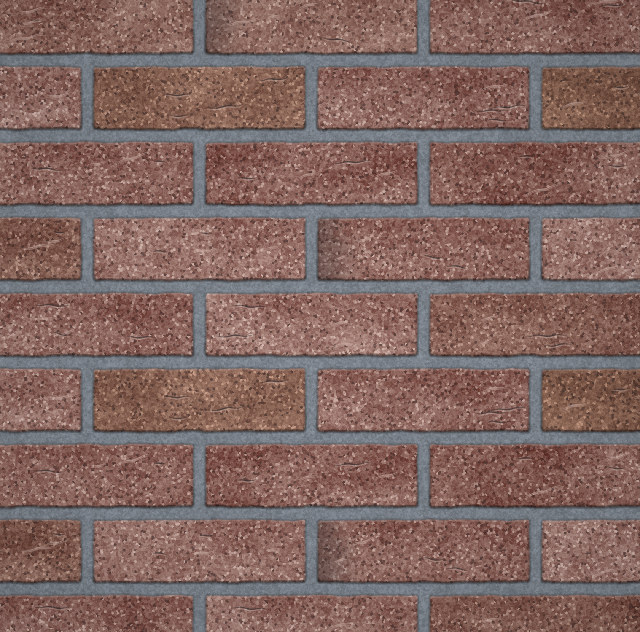
A Shadertoy shader for this texture:

```glsl
#define PITCH vec2(0.3546, 0.1195)
#define JOINT vec2(0.0200, 0.0212)
#define FIRST_JOINT vec2(0.1382, 0.0955)
#define REPEAT_ROWS 4.0
#define EDGE_WOBBLE 0.0014
#define GRAIN_SCALE 235.0
#define CRACKS 4
#define DARK_CLAY vec3(0.39, 0.205, 0.175)
#define PALE_CLAY vec3(0.76, 0.645, 0.61)
#define BROWN_CLAY vec3(0.46, 0.33, 0.25)
#define SOOT vec3(0.22, 0.19, 0.19)
#define MORTAR vec3(0.47, 0.497, 0.53)

vec2 hash2(vec2 p) {
    vec3 q = fract(p.xyx * vec3(0.1031, 0.1030, 0.0973));
    q += dot(q, q.yzx + 33.33);
    return fract((q.xx + q.yz) * q.zy);
}

// Cellular noise: distance to the nearest grain and that grain's random value
vec2 cells(vec2 p) {
    vec2 nearest = vec2(9.0, 0.0);
    for (int j = -1; j <= 1; j++)
    for (int i = -1; i <= 1; i++) {
        vec2 cell = floor(p) + vec2(i, j);
        float d = length(cell + hash2(cell) - p);
        if (d < nearest.x) nearest = vec2(d, hash2(cell + 71.0).x);
    }
    return nearest;
}

// Layered, rotated sines, roughly -1 to 1
float waves(vec2 p, float seed) {
    float sum = 0.0, amp = 0.5;
    for (int i = 0; i < 5; i++) {
        p = mat2(0.8, 0.6, -0.6, 0.8) * p * 1.8 + seed * 17.0;
        sum += amp * sin(p.x + 1.4 * sin(p.y));
        amp *= 0.6;
    }
    return sum;
}

float roundedBox(vec2 p, vec2 halfSize, float radius) {
    vec2 d = abs(p) - halfSize + radius;
    return length(max(d, 0.0)) + min(max(d.x, d.y), 0.0) - radius;
}

vec3 brickColor(vec2 p, vec2 id, vec2 grain, float fine) {
    vec2 look = hash2(id * 5.3 + 2.0);
    vec2 ends = hash2(id * 3.7 + 19.0);
    float patches = waves(p * vec2(9.0, 17.0), look.x);

    // Chalky bloom over dark clay, broken up by grains
    float chalk = 0.38 + 0.30 * (look.x - 0.5) + 0.17 * patches;
    chalk += 0.16 * smoothstep(0.06, 0.17, abs(p.x)) * (ends.x - 0.2);
    chalk += 0.42 * (grain.y - 0.5) + 0.22 * (fine - 0.5);
    chalk += 0.35 * smoothstep(0.86, 0.96, grain.y) * smoothstep(0.7, 0.2, grain.x);
    vec3 color = mix(DARK_CLAY, PALE_CLAY, clamp(chalk, -0.1, 1.1));
    color = mix(color, BROWN_CLAY * (0.7 + 0.8 * chalk), 0.6 * smoothstep(0.65, 0.95, look.y));

    // Dark pits and scorched ends
    color = mix(color, SOOT, 0.55 * smoothstep(0.13, 0.04, grain.y) * smoothstep(0.7, 0.2, grain.x));
    float side = ends.y < 0.5 ? -p.x : p.x;
    float scorch = smoothstep(0.10, 0.17, side + 0.02 * patches) * step(0.6, ends.x);
    return mix(color, SOOT, 0.4 * scorch);
}

// Short wavy fissures, each with a pale lip
vec3 addCracks(vec3 color, vec2 p, vec2 id, float px) {
    for (int k = 0; k < CRACKS; k++) {
        vec2 place = hash2(id * 7.1 + float(k) * 13.0 + 4.0);
        vec2 shape = hash2(id * 2.9 + float(k) * 29.0 + 8.0);
        vec2 q = p - (place - 0.5) * vec2(0.27, 0.075);
        float reach = mix(0.010, 0.036, shape.x);
        q.y += q.x * (shape.y - 0.3) * 0.45 + 0.0011 * sin(q.x * 190.0 + place.x * 30.0);
        float taper = max(1.0 - abs(q.x) / reach, 0.0);
        float width = 0.0012 * taper;
        float fade = smoothstep(0.0, 0.25, taper);
        float groove = clamp((width - abs(q.y)) / px + 0.5, 0.0, 1.0) * fade;
        float lip = clamp((width - abs(q.y - 0.0022)) / px + 0.5, 0.0, 1.0) * fade;
        color = mix(color, PALE_CLAY, 0.55 * lip);
        color = mix(color, shape.y < 0.55 ? SOOT : PALE_CLAY, 0.75 * groove);
    }
    return color;
}

void mainImage(out vec4 fragColor, in vec2 fragCoord) {
    float px = 1.0 / iResolution.y;
    vec2 uv = fragCoord / iResolution.xy;
    vec2 pos = vec2(fragCoord.x, iResolution.y - fragCoord.y) * px;

    // Running bond, with y pointing down
    vec2 grid = (pos - FIRST_JOINT) / PITCH;
    float row = floor(grid.y);
    grid.x -= 0.5 * mod(row, 2.0);
    vec2 local = (fract(grid) - 0.5) * PITCH;
    vec2 id = vec2(floor(grid.x) + 7.0, row < 0.0 ? REPEAT_ROWS : mod(row, REPEAT_ROWS));
    float seed = hash2(id + 3.0).x;

    // Ragged outline
    vec2 wobble = vec2(0.5 * waves(local * 38.0, seed + 0.4), waves(local * 32.0, seed));
    float d = roundedBox(local + EDGE_WOBBLE * wobble, 0.5 * (PITCH - JOINT), 0.004);
    float mask = smoothstep(px, -px, d);

    vec2 grain = cells(pos * GRAIN_SCALE);
    float fine = cells(pos * GRAIN_SCALE * 1.7 + 40.0).y;

    // Sandy mortar, shaded beside and below the bricks
    float sand = 0.13 * (grain.y - 0.5) + 0.13 * (fine - 0.5) + 0.035 * waves(pos * 45.0, 0.3);
    vec3 mortar = MORTAR * (1.0 + sand);
    float below = smoothstep(0.0, 0.04, local.y);
    mortar *= 1.0 - (0.22 + 0.18 * below) * smoothstep(0.0045, 0.0, d);

    // Brick face with a lit upper edge and a dark lower edge
    vec3 brick = addCracks(brickColor(local, id, grain, fine), local, id, px);
    float rim = smoothstep(-0.0042, -0.0008, d);
    float upper = smoothstep(-0.042, -0.046, local.y);
    float lower = smoothstep(0.040, 0.046, local.y);
    brick = mix(brick, PALE_CLAY, 0.30 * rim * upper);
    brick *= 1.0 - rim * (0.15 * (1.0 - upper) + 0.28 * lower);

    vec3 color = mix(mortar, brick, mask);
    vec2 centered = uv - 0.5;
    color *= 1.03 - 0.28 * dot(centered, centered);
    fragColor = vec4(clamp(color, 0.0, 1.0), 1.0);
}
```
